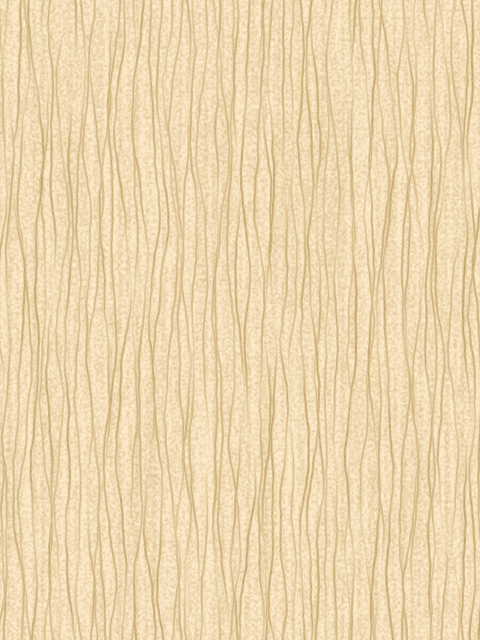
This texture is drawn by a WebGL 1 fragment shader. Its source:

```glsl
precision highp float;
// Cream woven wallcovering crossed by thin, wandering tan strands.
// Two sets of vertical strands are bent by gradient noise, so that they meet
// and cross, over a grainy ground of upright ribs and faint herringbone.

uniform vec2 u_resolution;

// Lengths are in canvas widths, frequencies are per canvas width.
#define STRANDS 27.0
#define WANDER 0.040
#define BEND_FREQ 3.0
#define HALF_WIDTH 0.0012
#define SOFTNESS 0.0026
#define INK 0.92
#define COLUMNS 56.0
#define ROWS 105.0
#define WEAVE 0.10
#define GRAIN 0.75
#define LIGHT_CREAM vec3(0.982, 0.908, 0.775)
#define DEEP_CREAM vec3(0.880, 0.778, 0.592)

const vec3 STRAND_TAN = vec3(0.770, 0.650, 0.425);
const float TAU = 6.2831853;

float hash(vec2 p) {
  vec3 q = fract(vec3(p.xyx) * vec3(0.1031, 0.1030, 0.0973));
  q += dot(q, q.yzx + 33.33);
  return fract((q.x + q.y) * q.z);
}

float gradientDot(vec2 cell, vec2 offset) {
  float angle = TAU * hash(cell);
  return dot(vec2(cos(angle), sin(angle)), offset);
}

// Gradient noise, roughly -0.7 to 0.7.
float noise(vec2 p) {
  vec2 i = floor(p);
  vec2 f = p - i;
  vec2 w = f * f * f * (f * (f * 6.0 - 15.0) + 10.0);
  vec2 e = vec2(1.0, 0.0);
  float low = mix(gradientDot(i, f), gradientDot(i + e.xy, f - e.xy), w.x);
  float high = mix(gradientDot(i + e.yx, f - e.yx), gradientDot(i + e.xx, f - e.xx), w.x);
  return mix(low, high, w.y);
}

// Sideways drift of one strand: broad bends, kinks and a slight tremble.
float drift(float seed, float y) {
  float shift = hash(vec2(seed, 5.0)) * 40.0;
  float bends = noise(vec2(seed, y * BEND_FREQ + shift));
  float kinks = noise(vec2(seed + 300.0, y * BEND_FREQ * 3.0 + shift));
  float tremble = noise(vec2(seed + 600.0, y * BEND_FREQ * 11.0 + shift));
  return WANDER * (bends + 0.22 * kinks + 0.06 * tremble);
}

// Darkness of the strands that pass near a point.
float strands(vec2 p) {
  float soft = max(SOFTNESS, 1.0 / u_resolution.x);
  float ink = 0.0;
  for (int layer = 0; layer < 2; layer++) {
    float offset = float(layer) * 0.5;
    float home = floor(p.x * STRANDS + offset);
    for (int k = -2; k <= 2; k++) {
      float id = home + float(k);
      float seed = id + 20.0 + 100.0 * float(layer);
      float jitter = 0.3 + 0.4 * hash(vec2(seed, 1.0));
      float x = (id + jitter - offset) / STRANDS + drift(seed, p.y);
      // Each strand swells and pales along its length.
      float phase = hash(vec2(seed, 9.0)) * 30.0;
      float vigour = smoothstep(-0.6, 0.2, noise(vec2(seed + 900.0, p.y * 4.0 + phase)));
      float weight = vigour * mix(0.6, 1.0, hash(vec2(seed, 3.0)));
      float halfWidth = HALF_WIDTH * mix(0.6, 1.4, weight);
      float line = 1.0 - smoothstep(halfWidth - 0.5 * soft, halfWidth + soft, abs(p.x - x));
      ink = max(ink, line * weight);
    }
  }
  return ink;
}

// Herringbone columns: slanted threads that mirror about each column centre.
float herringbone(vec2 p) {
  float column = p.x * COLUMNS;
  float side = abs(fract(column) - 0.5) * 2.0;
  float wobble = 1.2 * noise(p * vec2(COLUMNS, ROWS * 0.3));
  float threads = sin(TAU * (p.y * ROWS + side * 0.9 + wobble));
  float groove = smoothstep(0.4, 1.0, side);
  return threads * (1.0 - 0.4 * groove) - 1.3 * groove;
}

void main() {
  vec2 p = gl_FragCoord.xy / u_resolution.x;

  // Woven ground: fine grain, short upright fibres, long ribs, soft blotches
  float grain = noise(p * vec2(145.0, 130.0)) + 0.5 * noise(p * 210.0 + 50.0);
  float fibres = noise(p * vec2(120.0, 22.0) + 17.0);
  float ribs = noise(vec2(p.x * 75.0, p.y * 1.6 + 4.0));
  float blotch = noise(p * vec2(22.0, 14.0) + 9.0);
  float tone = 0.75 + WEAVE * herringbone(p) + GRAIN * grain;
  tone += 0.32 * fibres + 0.42 * ribs + 0.10 * blotch;
  vec3 color = mix(DEEP_CREAM, LIGHT_CREAM, clamp(tone, 0.0, 1.05));

  // Tan strands, broken up by the grain
  float ink = strands(p) * (INK + 0.5 * grain);
  color = mix(color, STRAND_TAN, clamp(ink, 0.0, 1.0));

  gl_FragColor = vec4(color, 1.0);
}
```
